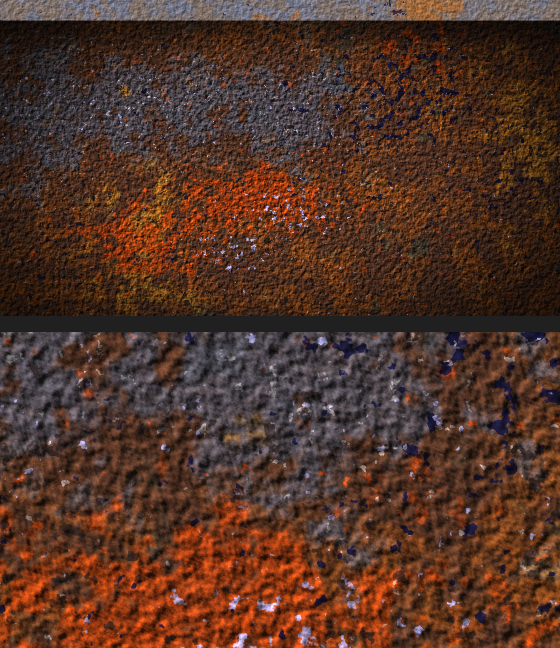
Top: the whole. Bottom: its middle third, enlarged.
This texture is drawn by a WebGL 1 fragment shader. Its source:

```glsl
precision highp float;
// Weathered rusty metal sheet with flaking stains, pits and a pale strip along the top.
uniform vec2 u_resolution;

#define STRIP_Y 0.935
#define STAIN_SCALE 9.0
#define FLECK_SCALE 36.0
#define GRAIN_SCALE 62.0
#define RELIEF 1.5
#define GRAIN 0.55
#define EDGE_DARKNESS 0.66
#define EXPOSURE 1.12

const vec3 SOOT = vec3(0.13, 0.10, 0.10);
const vec3 UMBER = vec3(0.27, 0.165, 0.115);
const vec3 RUST = vec3(0.41, 0.215, 0.085);
const vec3 EMBER = vec3(0.58, 0.20, 0.045);
const vec3 OCHRE = vec3(0.52, 0.33, 0.10);
const vec3 STEEL = vec3(0.24, 0.25, 0.30);
const vec3 MOSS = vec3(0.18, 0.20, 0.17);
const vec3 NAVY = vec3(0.06, 0.06, 0.17);
const vec3 LILAC = vec3(0.50, 0.49, 0.66);
const vec3 CHALK = vec3(0.56, 0.54, 0.55);

vec2 gradientAt(vec2 cell) {
  vec3 h = fract(cell.xyx * vec3(0.1031, 0.1030, 0.0973));
  h += dot(h, h.yzx + 33.33);
  float angle = 6.2832 * fract((h.x + h.y) * h.z);
  return vec2(cos(angle), sin(angle));
}

float gradientNoise(vec2 p) {
  vec2 i = floor(p), f = fract(p);
  vec2 w = f * f * f * (f * (f * 6.0 - 15.0) + 10.0);
  vec2 e = vec2(1.0, 0.0);
  float low = mix(dot(gradientAt(i), f), dot(gradientAt(i + e), f - e), w.x);
  float high = mix(dot(gradientAt(i + e.yx), f - e.yx), dot(gradientAt(i + 1.0), f - 1.0), w.x);
  return mix(low, high, w.y);
}

float fbm(vec2 p) {
  float sum = 0.0, amplitude = 0.62;
  for (int i = 0; i < 4; i++) {
    sum += amplitude * gradientNoise(p);
    p = mat2(1.6, 1.2, -1.2, 1.6) * p + 17.3;
    amplitude *= 0.55;
  }
  return sum;
}

// Soft elliptical zone in which a stain or fleck is common.
float zone(vec2 uv, vec2 centre, vec2 radius) {
  vec2 d = (uv - centre) / radius;
  return exp(-dot(d, d));
}

// Ragged coverage of a zone broken up by noise.
float ragged(float area, float noise) {
  return smoothstep(0.4, 0.8, area + 1.3 * noise);
}

// Small crisp marks; density runs from 0 (sparse) to 1 (crowded).
float flecks(vec2 p, float density) {
  float limit = mix(0.40, 0.04, clamp(density, 0.0, 1.0));
  return smoothstep(limit, limit + 0.09, fbm(p));
}

void main() {
  vec2 uv = gl_FragCoord.xy / u_resolution;
  vec2 p = gl_FragCoord.xy / u_resolution.y;
  vec2 q = p + 0.05 * vec2(fbm(p * 5.0), fbm(p * 5.0 + 31.0));
  float broad = fbm(q * 3.5 + 4.0);
  float patches = fbm(q * STAIN_SCALE + 12.0);
  float crumbs = fbm(p * 24.0 + 57.0);
  float breakup = patches + 0.6 * crumbs;

  // Zones of the sheet
  float steelZone = zone(uv, vec2(0.27, 0.67), vec2(0.21, 0.17))
                  + 0.8 * zone(uv, vec2(0.55, 0.64), vec2(0.11, 0.20))
                  + 0.65 * zone(uv, vec2(0.04, 0.62), vec2(0.10, 0.30));
  float emberZone = zone(uv, vec2(0.47, 0.37), vec2(0.14, 0.11))
                  + 0.8 * zone(uv, vec2(0.25, 0.23), vec2(0.12, 0.13))
                  + 0.5 * zone(uv, vec2(0.74, 0.83), vec2(0.09, 0.14));
  float ochreZone = zone(uv, vec2(0.25, 0.22), vec2(0.08, 0.20))
                  + 0.75 * zone(uv, vec2(0.93, 0.55), vec2(0.08, 0.24));
  float navyZone = zone(uv, vec2(0.70, 0.65), vec2(0.12, 0.15))
                 + 0.75 * zone(uv, vec2(0.91, 0.40), vec2(0.07, 0.13))
                 + 0.5 * zone(uv, vec2(0.78, 0.86), vec2(0.08, 0.13));
  float lilacZone = zone(uv, vec2(0.52, 0.33), vec2(0.09, 0.09))
                  + zone(uv, vec2(0.41, 0.20), vec2(0.08, 0.07));

  // Rust layers
  vec3 color = mix(UMBER, RUST, smoothstep(-0.2, 0.35, breakup + 0.5 * broad));
  color = mix(color, MOSS, 0.65 * smoothstep(0.18, 0.42, fbm(q * 7.0 + 83.0) + 0.3 * crumbs));
  color = mix(color, STEEL, 0.8 * ragged(steelZone, breakup));
  color = mix(color, OCHRE, 0.8 * ragged(ochreZone, breakup));
  color = mix(color, EMBER, 0.75 * ragged(emberZone, crumbs - 0.5 * patches));

  // Pits, chips and pale deposits
  vec2 f = p * FLECK_SCALE;
  color = mix(color, SOOT, 0.75 * flecks(f + 5.0, 0.42 + 0.6 * patches));
  color = mix(color, EMBER, 0.8 * flecks(f + 140.0, 0.15 + 0.35 * emberZone));
  color = mix(color, NAVY, 0.9 * flecks(f + 71.0, 0.25 + 0.7 * navyZone + 0.5 * broad));
  color = mix(color, LILAC, 0.85 * flecks(f * 1.2 + 205.0, 0.75 * lilacZone + 0.3 * steelZone));
  color = mix(color, CHALK, 0.6 * flecks(f * 1.5 + 300.0, 0.1 + 0.35 * steelZone));

  // Raised crust lit from the upper left, with fine grain
  vec2 g = p * GRAIN_SCALE;
  float height = fbm(g);
  float slope = height - fbm(g + vec2(-0.22, 0.22));
  color *= max(0.25, 1.0 + RELIEF * slope + GRAIN * height);

  // Darkened margins
  vec2 margin = abs(uv - vec2(0.48, 0.47)) * 2.0;
  float vignette = smoothstep(0.45, 1.25, length(margin * vec2(0.95, 0.88)));
  color *= EXPOSURE * (1.0 - EDGE_DARKNESS * vignette);
  color *= 1.0 - 0.35 * smoothstep(STRIP_Y - 0.12, STRIP_Y, uv.y);

  // Pale strip
  vec3 strip = mix(vec3(0.49, 0.43, 0.40), vec3(0.44, 0.45, 0.52), smoothstep(-0.2, 0.25, breakup));
  float warm = zone(uv, vec2(0.76, 0.98), vec2(0.07, 0.10));
  strip = mix(strip, vec3(0.66, 0.40, 0.18), 0.8 * ragged(warm, breakup));
  strip = mix(strip, NAVY * 1.6, 0.75 * flecks(f + 71.0, 0.08 + 0.5 * zone(uv, vec2(0.71, 0.97), vec2(0.05, 0.1))));
  strip *= 1.0 + 0.6 * slope + 0.3 * height;
  float edge = 0.75 / u_resolution.y;
  color = mix(color, strip, smoothstep(STRIP_Y - edge, STRIP_Y + edge, uv.y));

  gl_FragColor = vec4(clamp(color, 0.0, 1.0), 1.0);
}
```
